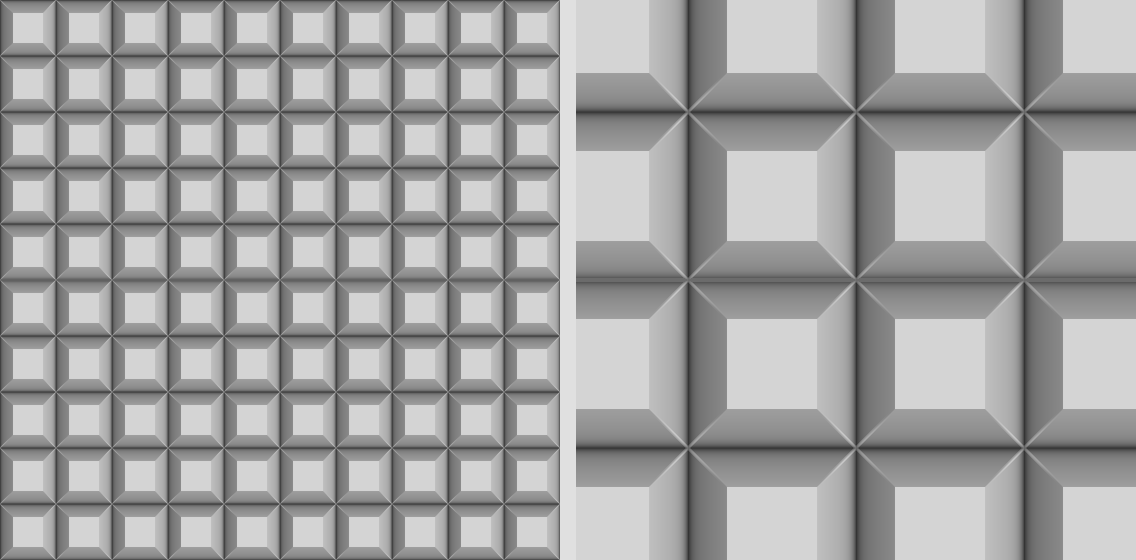
Left, the full canvas; right, a detail of the centre.
A WebGL 1 fragment shader for this pattern:

```glsl
precision highp float;
// Ten by ten grid of grey bevelled square tiles with dark seams and mitred corners.
uniform vec2 u_resolution;

const float CELLS = 10.0;           // repeats across and down
const float BEVEL = 0.232;          // bevel width, in cells
const float TOP_FACE = 0.832;       // grey of the flat centre

// Bevel greys: x beside the seam, y beside the flat centre
const vec2 LEFT_BEVEL = vec2(0.43, 0.54);
const vec2 RIGHT_BEVEL = vec2(0.64, 0.75);
const vec2 UPPER_BEVEL = vec2(0.48, 0.62);
const vec2 LOWER_BEVEL = vec2(0.52, 0.62);

const float SEAM_DARKNESS = 0.6;    // shading lost at the seam
const float SEAM_FALLOFF = 0.1;     // reach of that shading, in bevels
const float MITRE_WIDTH = 0.009;    // half width of the corner lines, in cells
const float MITRE_LIGHT = 0.18;
const float MID_SEAM_WIDTH = 0.012; // half width of the paler middle seam, in cells
const float MID_SEAM_GREY = 0.42;

// Grey across one bevel: t is 0 at the seam and 1 at the flat centre
float bevelShade(vec2 greys, float t) {
  float ramp = mix(greys.x, greys.y, clamp(t, 0.0, 1.0));
  return ramp * (1.0 - SEAM_DARKNESS * exp(-t / SEAM_FALLOFF));
}

// Soft coverage of a line at the given distance from its centre
float lineMask(float dist, float halfWidth, float aa) {
  return 1.0 - smoothstep(halfWidth - aa, halfWidth + aa, abs(dist));
}

void main() {
  vec2 uv = gl_FragCoord.xy / u_resolution;
  vec2 cell = fract(uv * CELLS);
  float aa = 0.6 * CELLS / min(u_resolution.x, u_resolution.y);

  // Distance to the nearest vertical and horizontal seam
  vec2 edge = min(cell, 1.0 - cell);
  float rim = min(edge.x, edge.y);

  // Four bevels, joined along the diagonals
  vec2 sideGreys = cell.x < 0.5 ? LEFT_BEVEL : RIGHT_BEVEL;
  vec2 endGreys = cell.y < 0.5 ? LOWER_BEVEL : UPPER_BEVEL;
  float side = bevelShade(sideGreys, edge.x / BEVEL);
  float end = bevelShade(endGreys, edge.y / BEVEL);
  float diagonal = (edge.y - edge.x) * 0.7071;
  float grey = mix(end, side, smoothstep(-aa, aa, diagonal));

  // Light mitre lines, strongest near the corners
  float nearCorner = 1.0 - smoothstep(0.0, BEVEL, max(edge.x, edge.y));
  grey += MITRE_LIGHT * nearCorner * lineMask(diagonal, MITRE_WIDTH, aa);

  // Paler hairline in the middle horizontal seam
  float midSeam = lineMask((uv.y - 0.5) * CELLS, MID_SEAM_WIDTH, aa);
  grey = mix(grey, max(grey, MID_SEAM_GREY), midSeam);

  // Flat centre
  grey = mix(grey, TOP_FACE, smoothstep(-aa, aa, rim - BEVEL));

  gl_FragColor = vec4(vec3(grey), 1.0);
}
```
